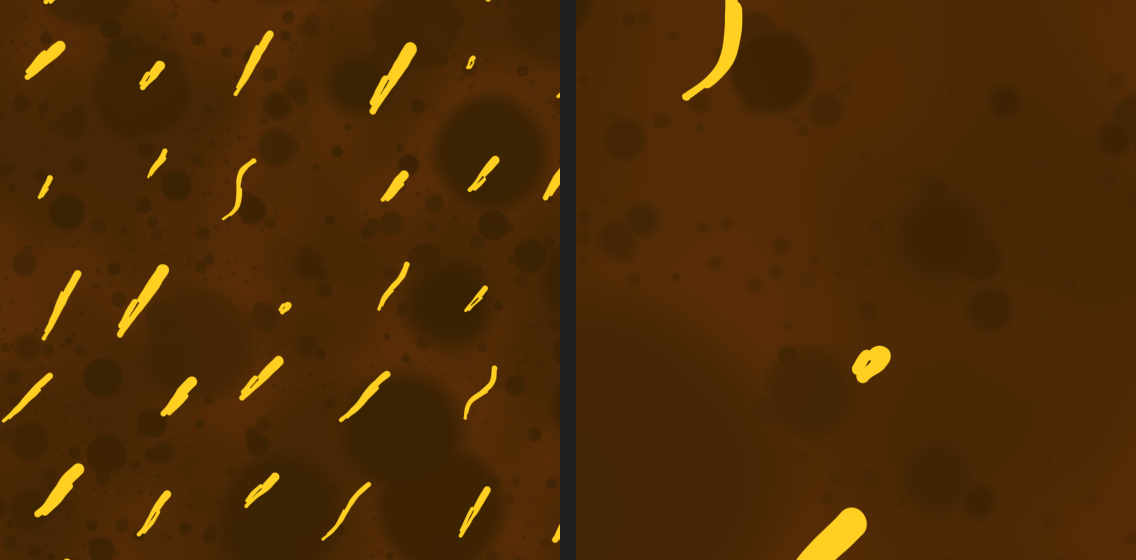
Left: the whole. Right: its middle third, enlarged.
This pattern is drawn by a Shadertoy shader. Its source:

```glsl
// Slanted golden brush dashes scattered over dark brown, blotchy ground.

const vec3 EARTH = vec3(0.345, 0.175, 0.028);
const vec3 UMBER = vec3(0.272, 0.148, 0.018);
const vec3 SHADOW = vec3(0.220, 0.131, 0.010);
const vec3 GOLD = vec3(1.0, 0.815, 0.13);
const float STROKE_CELLS = 5.3;

vec3 hash3(vec2 p) {
    vec3 q = fract(p.xyx * vec3(0.1031, 0.1030, 0.0973));
    q += dot(q, q.yxz + 33.33);
    return fract((q.xxy + q.yzz) * q.zyx);
}

float cornerSlope(vec2 cell, vec2 offset) {
    float angle = 6.2832 * hash3(cell + 211.0).x;
    return dot(vec2(cos(angle), sin(angle)), offset);
}

// Gradient noise, roughly -0.7 to 0.7
float gradientNoise(vec2 p) {
    vec2 i = floor(p), f = fract(p), e = vec2(1.0, 0.0);
    vec2 u = f * f * f * (f * (f * 6.0 - 15.0) + 10.0);
    float low = mix(cornerSlope(i, f), cornerSlope(i + e, f - e), u.x);
    float high = mix(cornerSlope(i + e.yx, f - e.yx), cornerSlope(i + 1.0, f - 1.0), u.x);
    return mix(low, high, u.y);
}

// Coverage of round blots; radii and softness are in cell units
float blots(vec2 p, float cells, vec2 radii, float softness, float density, float seed) {
    p *= cells;
    vec2 home = floor(p);
    float cover = 0.0;
    for (int y = -1; y <= 1; y++)
    for (int x = -1; x <= 1; x++) {
        vec2 cell = home + vec2(x, y);
        vec3 place = hash3(cell + seed);
        vec3 look = hash3(cell + seed + 57.0);
        float radius = mix(radii.x, radii.y, place.z);
        float blur = softness * mix(0.5, 1.5, look.y);
        float d = length(p - cell - place.xy) - radius;
        float spot = 1.0 - smoothstep(-blur, blur, d);
        cover = max(cover, spot * step(look.x, density) * mix(0.55, 1.0, look.z));
    }
    return cover;
}

// Distance to a horizontal capsule whose radius grows from start to end
float taperedCapsule(vec2 p, vec2 span, float startRadius, float endRadius) {
    float x = clamp(p.x, span.x, span.y);
    float t = (x - span.x) / (span.y - span.x);
    return length(p - vec2(x, 0.0)) - mix(startRadius, endRadius, smoothstep(0.0, 0.8, t));
}

// Brush dash: one long pass, a shorter pass beside it, sometimes a gap between
float brushDash(vec2 p, float halfLength, float radius, float bend, vec3 look) {
    float t = clamp(p.x / halfLength, -1.0, 1.0);
    p.y -= bend * sin(3.1416 * t);
    float body = taperedCapsule(p, vec2(-halfLength, halfLength), radius * 0.5, radius * 0.95);
    vec2 span = halfLength * vec2(-0.8, mix(-0.2, 0.6, look.x));
    float side = look.y < 0.5 ? -1.0 : 1.0;
    vec2 q = p - vec2(0.0, side * radius * 0.75);
    q.y -= side * p.x * 0.04;
    float second = taperedCapsule(q, span, radius * 0.45, radius * 0.6);
    float gap = taperedCapsule(q + vec2(0.0, side * radius * 0.4), span * 0.6, 0.0003, 0.0009);
    float dash = min(body, second);
    return look.z > 0.6 ? max(dash, -gap) : dash;
}

// Distance to the nearest dash on a jittered grid
float brushDashes(vec2 p) {
    vec2 home = floor(p * STROKE_CELLS);
    float nearest = 1.0;
    for (int y = -1; y <= 1; y++)
    for (int x = -1; x <= 1; x++) {
        vec2 cell = home + vec2(x, y);
        vec3 place = hash3(cell + 17.0);
        vec3 shape = hash3(cell + 83.0);
        vec3 look = hash3(cell + 139.0);
        vec2 center = (cell + 0.5 + 0.5 * (place.xy - 0.5)) / STROKE_CELLS;
        float halfLength = mix(0.004, 0.069, pow(shape.x, 0.75));
        float radius = 0.0045 + 0.009 * shape.y * sqrt(halfLength / 0.069);
        float bend = (place.z - 0.5) * 0.09 * halfLength;
        if (shape.y < 0.15) bend *= 4.0;
        float angle = mix(0.75, 1.1, shape.z);
        vec2 along = vec2(cos(angle), sin(angle));
        vec2 r = p - center;
        vec2 local = vec2(dot(r, along), dot(r, vec2(-along.y, along.x)));
        nearest = min(nearest, brushDash(local, halfLength, radius, bend, look));
    }
    return nearest;
}

vec3 blotchyGround(vec2 p) {
    float haze = gradientNoise(p * 3.2 + 4.0) + 0.5 * gradientNoise(p * 8.0 + 9.0);
    vec3 color = mix(UMBER, EARTH, smoothstep(-0.5, 0.5, haze));
    vec2 warp = vec2(gradientNoise(p * 9.0), gradientNoise(p * 9.0 + 31.0));
    float dark = blots(p + 0.012 * warp, 4.6, vec2(0.22, 0.52), 0.09, 0.62, 5.0);
    dark = max(dark, 0.9 * blots(p, 10.0, vec2(0.15, 0.36), 0.07, 0.42, 23.0));
    dark = max(dark, 0.75 * blots(p, 22.0, vec2(0.12, 0.32), 0.08, 0.32, 41.0));
    float cluster = smoothstep(-0.3, 0.3, gradientNoise(p * 4.0 + 15.0));
    dark = max(dark, 0.6 * cluster * blots(p, 58.0, vec2(0.12, 0.3), 0.12, 0.28, 67.0));
    return mix(color, SHADOW, dark);
}

void mainImage(out vec4 fragColor, in vec2 fragCoord) {
    float unit = min(iResolution.x, iResolution.y);
    vec2 p = fragCoord / unit;
    float edge = 0.9 / unit;
    float wobble = 0.0014 * gradientNoise(p * 55.0);
    float paint = 1.0 - smoothstep(-edge, edge, brushDashes(p) + wobble);
    fragColor = vec4(mix(blotchyGround(p), GOLD, paint), 1.0);
}
```
